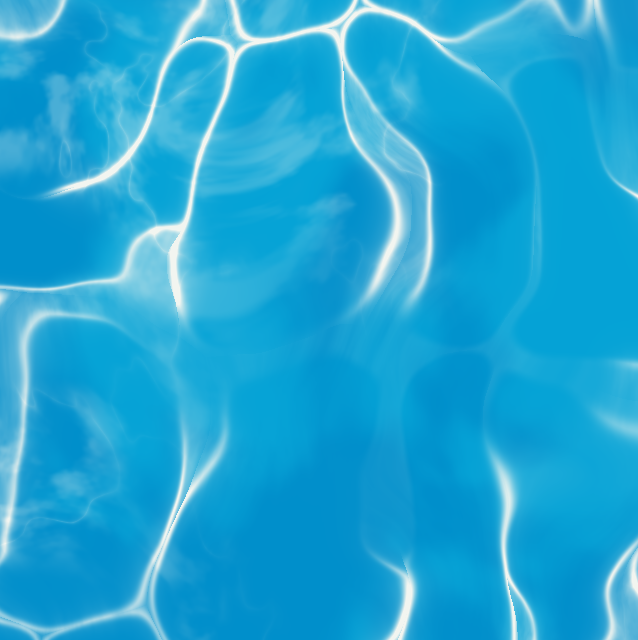
Write a Shadertoy shader that draws this texture.

```glsl
vec2 hash2(vec2 p) {
    vec3 a = fract(p.xyx * vec3(0.1031, 0.1030, 0.0973));
    a += dot(a, a.yzx + 33.33);
    return fract((a.xx + a.yz) * a.zy);
}

float noise(vec2 p) {
    vec2 i = floor(p), f = fract(p);
    f = f * f * f * (f * (f * 6.0 - 15.0) + 10.0);
    float low = mix(hash2(i).x, hash2(i + vec2(1, 0)).x, f.x);
    float high = mix(hash2(i + vec2(0, 1)).x, hash2(i + vec2(1, 1)).x, f.x);
    return mix(low, high, f.y);
}

float fbm(vec2 p) {
    float sum = 0.0, amp = 0.533;
    for (int i = 0; i < 4; i++) {
        sum += amp * noise(p);
        p = mat2(1.6, 1.2, -1.2, 1.6) * p + 17.3;
        amp *= 0.5;
    }
    return sum;
}

vec2 noise2(vec2 p) {
    return vec2(noise(p), noise(p + 41.7)) - 0.5;
}

// x: rounded distance to the cell border, y: random value of the cell
vec2 cellBorder(vec2 q) {
    vec2 base = floor(q), nearest = vec2(0), nearestId = vec2(0);
    float best = 1e3;
    for (int y = -1; y <= 1; y++)
    for (int x = -1; x <= 1; x++) {
        vec2 id = base + vec2(x, y);
        vec2 r = id + 0.1 + 0.8 * hash2(id) - q;
        if (dot(r, r) < best) {
            best = dot(r, r);
            nearest = r;
            nearestId = id;
        }
    }
    float sum = 0.0;
    for (int y = -2; y <= 2; y++)
    for (int x = -2; x <= 2; x++) {
        vec2 id = nearestId + vec2(x, y);
        if (x == 0 && y == 0) continue;
        vec2 r = id + 0.1 + 0.8 * hash2(id) - q;
        sum += exp(-17.0 * dot(0.5 * (nearest + r), normalize(r - nearest)));
    }
    return vec2(-log(sum) / 17.0, hash2(nearestId + 9.0).y);
}

void mainImage(out vec4 fragColor, in vec2 fragCoord) {
    vec2 p = fragCoord / iResolution.y;

    // Bent cell network, taller than wide
    vec2 q = p * vec2(3.7, 2.6) + vec2(3.0, 5.0);
    q += 0.95 * noise2(p * 3.0 + 2.0) + 0.17 * noise2(p * 8.5);
    vec2 cell = cellBorder(q);
    float d = cell.x;

    // Ribbons open and close along the borders
    float open = smoothstep(0.48, 0.9, noise(p * 5.0 + 11.0) + 0.4 * (cell.y - 0.5));
    float width = 0.17 * open;
    float e = abs(d - width);
    float strength = smoothstep(0.18, 0.68, noise(p * 4.6 + 27.0));
    float streaks = fbm(q * vec2(9.0, 4.0) + 3.0 * noise2(p * 6.0));

    // Sharp crests, soft glow and the film between crests
    float crest = 0.72 * exp(-e * e / 0.0005) * mix(1.0, 0.5, open);
    float glow = 0.3 * exp(-e / 0.055) * (0.5 + streaks);
    float film = smoothstep(0.02, -0.03, d - width) * (0.08 + 0.42 * streaks);
    float light = strength * (crest + glow) + film * (0.3 + 0.7 * strength) * 0.8;

    // Faint wisps and cloudy patches
    vec2 bent = p + 0.16 * noise2(p * 4.0 + 5.0);
    float ridge = abs(fbm(bent * vec2(5.0, 3.6) + 31.0) - 0.5);
    float patches = smoothstep(0.5, 0.8, noise(p * 3.6 + 53.0));
    light += patches * 0.32 * exp(-ridge / 0.016) * streaks;
    light += patches * 0.3 * smoothstep(0.45, 0.8, fbm(bent * 13.0));

    // Blue water with broad tonal drift
    float tone = fbm(bent * 3.2 + 8.0) + 0.07 * (streaks - 0.5);
    tone += 0.26 * (cell.y - 0.5) * smoothstep(0.0, 0.3, d);
    vec3 deepBlue = vec3(0.0, 0.56, 0.795);
    vec3 clearBlue = vec3(0.02, 0.637, 0.838);
    vec3 white = vec3(0.95, 0.96, 0.94);
    vec3 color = mix(deepBlue, clearBlue, smoothstep(0.34, 0.58, tone));
    color = mix(color, white, clamp(light, 0.0, 1.0));
    fragColor = vec4(color, 1.0);
}
```
